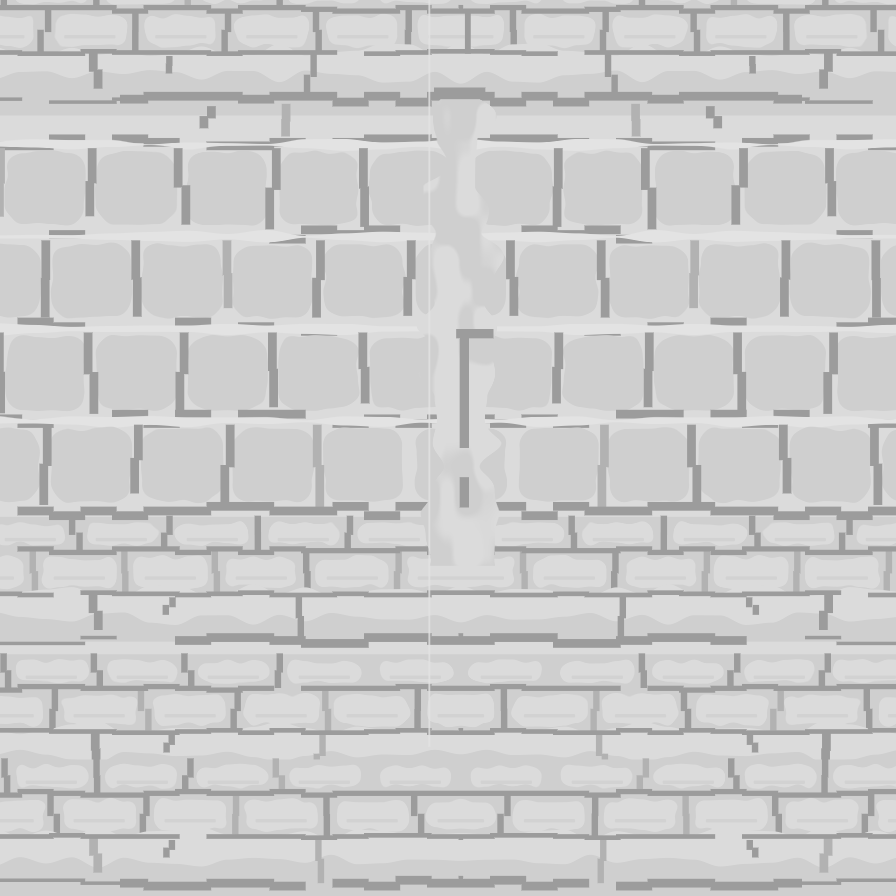
Write a WebGL 1 fragment shader that draws this texture.

```glsl
precision highp float;
uniform vec2 u_resolution;

const float UNITS = 768.0;         // layout units across the canvas
const float MIRROR_X = 395.0;      // axis the wall is mirrored about
const float PITCH = 78.0;          // brick and stone spacing
const float STONE_TOP = 122.0;
const float STONE_ROW = 79.0;
const float STEP = 27.0;           // length of one mortar dash
const float JOINT_WIDTH = 5.5;
const float BED_WIDTH = 4.5;
const float HEAVY_WIDTH = 7.5;
const vec3 STONE = vec3(0.81);
const vec3 LIGHT = vec3(0.86);
const vec3 BRIGHT = vec3(0.89);
const vec3 MORTAR = vec3(0.61);
const vec3 SOFT_MORTAR = vec3(0.70);

float hash(vec2 p) { return fract(sin(dot(p, vec2(12.9898, 78.233))) * 43758.5453); }

float noise(vec2 p) {
  vec2 i = floor(p), f = fract(p);
  f = f * f * (3.0 - 2.0 * f);
  return mix(mix(hash(i), hash(i + vec2(1, 0)), f.x),
             mix(hash(i + vec2(0, 1)), hash(i + vec2(1, 1)), f.x), f.y);
}

float fill(float d) {
  return clamp(0.5 - d * min(u_resolution.x, u_resolution.y) / UNITS, 0.0, 1.0);
}

float box(vec2 p, vec2 extent, float r) {
  vec2 e = abs(p) - extent + r;
  return length(max(e, 0.0)) + min(max(e.x, e.y), 0.0) - r;
}

// Horizontal mortar made of stepped dashes
void bed(inout vec3 col, vec2 q, float y, float thick, float jitter, float gaps) {
  float ink = 0.0;
  for (int k = -1; k <= 1; k++) {
    vec2 id = vec2(floor(q.x / STEP) + float(k), y);
    vec2 centre = vec2((id.x + 0.5) * STEP, y + (floor(hash(id) * 3.0) - 1.0) * jitter);
    float d = box(q - centre, vec2(STEP * 0.5 + 2.0, thick * 0.5), 0.0);
    ink = max(ink, fill(d) * step(gaps, hash(id + 7.0)));
  }
  col = mix(col, MORTAR, ink);
}

// Vertical mortar in two offset halves
void joint(inout vec3 col, vec2 q, float x, float top, float bottom, float width) {
  vec2 id = vec2(x, top);
  float jog = (hash(id) - 0.5) * 7.0;
  float quarter = (bottom - top) * 0.25;
  vec2 extent = vec2(width * 0.5, quarter + 1.0);
  float d = min(box(q - vec2(x - jog, top + quarter), extent, 0.0),
                box(q - vec2(x + jog, bottom - quarter), extent, 0.0));
  col = mix(col, mix(MORTAR, SOFT_MORTAR, step(0.8, hash(id + 3.0))), fill(d));
}

// Row of bricks with worn highlights; joints nearer the axis than inner are lost
void bricks(inout vec3 col, vec2 q, float top, float bottom, float offset, float inner) {
  float slot = (q.x - offset) / PITCH;
  vec2 local = q - vec2(offset + (floor(slot) + 0.5) * PITCH, (top + bottom) * 0.5);
  float halfHeight = (bottom - top) * 0.5;
  float wobble = (noise(q * 0.09) - 0.5) * 5.0;
  col = mix(col, LIGHT, fill(box(local, vec2(31.0, halfHeight - 6.0), 8.0) + wobble));
  col = mix(col, mix(STONE, LIGHT, 0.3), fill(box(local - vec2(0, 5), vec2(22, 1.5), 1.0)));
  float x = offset + floor(slot + 0.5) * PITCH;
  if (x > inner) joint(col, q, x, top, bottom, JOINT_WIDTH);
}

// Thin, medium and long brick rows; y is the bed below the thin row
void courses(inout vec3 col, vec2 q, float y, float thinOffset, float mediumOffset) {
  col = mix(col, STONE, fill(abs(q.y - y - 24.5) - 53.5));
  if (q.y < y) bricks(col, q, y - 29.0, y, thinOffset, 90.0);
  else if (q.y < y + 37.0) bricks(col, q, y, y + 37.0, mediumOffset, 20.0);
  float wave = 12.0 * noise(vec2(q.x * 0.045, y));
  col = mix(col, LIGHT, fill(abs(q.y - y - 46.0) - 6.0 - wave));
  float longTop = y + 38.0;
  joint(col, q, mediumOffset + 84.0, longTop, y + 76.0, JOINT_WIDTH);
  joint(col, q, 250.0, longTop + 3.0, y + 54.0, JOINT_WIDTH);
  joint(col, q, 313.0, longTop, y + 67.0, HEAVY_WIDTH);
  bed(col, q, y, BED_WIDTH, 1.5, 0.04);
  bed(col, q, y + 37.0, BED_WIDTH - 0.5, 1.0, 0.04);
  bed(col, q, y + 77.0, mix(3.0, HEAVY_WIDTH, step(q.x, 292.0)), 2.5, 0.08);
}

// Rounded stones set in pale mortar
void stones(inout vec3 col, vec2 q, float row) {
  float top = STONE_TOP + row * STONE_ROW;
  float offset = mix(5.0, 44.0, mod(row, 2.0));
  float slot = (q.x - offset) / PITCH;
  vec2 local = q - vec2(offset + (floor(slot) + 0.5) * PITCH, top + 0.5 * STONE_ROW);
  float wobble = (noise(q * 0.08) - 0.5) * 4.0;
  col = mix(col, BRIGHT, fill(abs(q.y - top - 2.0) - 6.0 * noise(q * vec2(0.03, 0.06))));
  col = mix(col, STONE, fill(box(local, vec2(34, 31), 15.0) + wobble));
  float x = offset + floor(slot + 0.5) * PITCH;
  float trim = 14.0 * hash(vec2(x, row));
  if (x > mix(30.0, 100.0, step(2.5, row)))
    joint(col, q, x, top + 6.0, top + STONE_ROW - 3.0 - trim, HEAVY_WIDTH);
  bed(col, q, top + STONE_ROW, HEAVY_WIDTH, 4.0, row < 2.0 ? 0.48 : 0.12);
}

void main() {
  vec2 p = gl_FragCoord.xy / u_resolution * UNITS;
  p.y = UNITS - p.y;
  vec2 q = vec2(abs(p.x - MIRROR_X), p.y);
  vec3 col = mix(STONE, LIGHT, fill(abs(p.y - 330.0) - 231.0));

  // Four brick groups around the stone band
  courses(col, q, 8.0, 0.0, 45.0);
  courses(col, q, 472.0, 18.0, 54.0);
  courses(col, q, 590.0, 0.0, 37.0);
  courses(col, q, 680.0, 0.0, 37.0);
  joint(col, q, 150.0, 90.0, 116.0, HEAVY_WIDTH);
  joint(col, q, 217.0, 92.0, 109.0, HEAVY_WIDTH);
  bed(col, q, STONE_TOP, HEAVY_WIDTH, 3.0, 0.2);
  for (int i = 0; i < 4; i++) stones(col, q, float(i));

  // Smeared repair along the axis and its pale seam
  float smear = q.x - 10.0 - 30.0 * noise(p * vec2(0.02, 0.05));
  smear = max(smear, abs(p.y - 285.0) - 200.0);
  float blotch = smoothstep(0.4, 0.6, noise(p * vec2(0.06, 0.04) + 9.0));
  col = mix(col, mix(STONE, LIGHT, blotch), fill(smear));
  col = mix(col, BRIGHT, 0.8 * fill(box(p - vec2(368, 320), vec2(0.8, 320), 0.0)));

  // Cracks left open on the axis
  float crack = box(p - vec2(398, 334), vec2(4, 50), 0.0);
  crack = min(crack, box(p - vec2(407, 286), vec2(16, 4), 0.0));
  crack = min(crack, box(p - vec2(398, 422), vec2(4, 13), 0.0));
  crack = min(crack, box(p - vec2(401, 28), vec2(2.5, 18), 0.0));
  crack = min(crack, box(p - vec2(394, 78), vec2(22, 3), 0.0));
  col = mix(col, MORTAR, fill(crack));
  gl_FragColor = vec4(col, 1.0);
}
```
